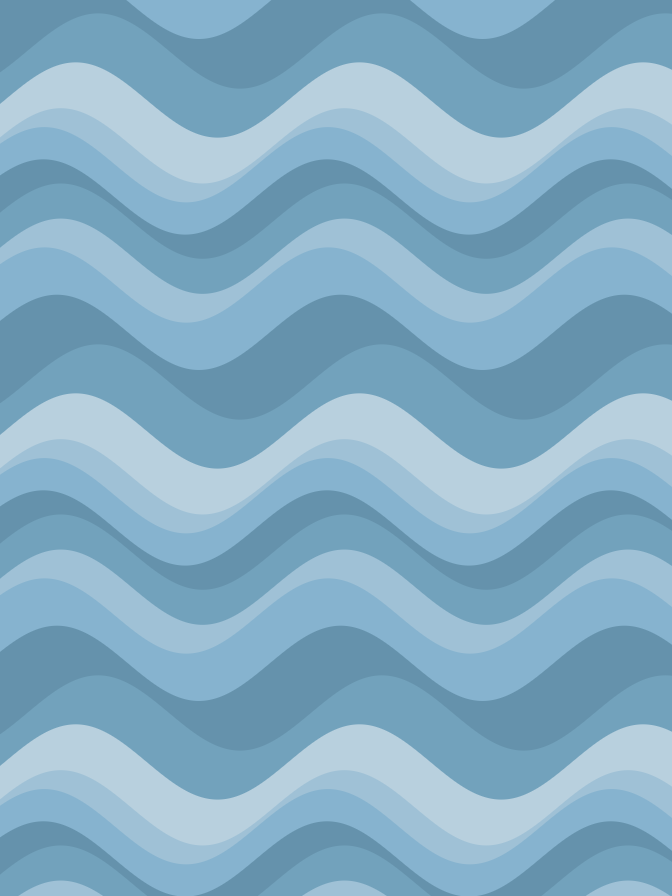
Reproduce this pattern procedurally as a Shadertoy shader.

```glsl
#define WAVELENGTH 0.3166
#define PERIOD     0.3694
#define AMPLITUDE  0.0420
#define FIRST_EDGE 0.1116
#define PALE  vec3(0.722, 0.816, 0.871)
#define LIGHT vec3(0.624, 0.757, 0.839)
#define SKY   vec3(0.525, 0.702, 0.812)
#define MID   vec3(0.447, 0.635, 0.737)
#define DEEP  vec3(0.396, 0.573, 0.673)

const float TAU = 6.2831853;
const int BANDS = 9;

// Bands from top to bottom: upper edge (in periods), crest (in wavelengths), colour
const float edgeLevel[BANDS] = float[](0.0, 0.1385, 0.1956, 0.293, 0.366, 0.472, 0.559, 0.702, 0.852);
const float crestShift[BANDS] = float[](0.267, 0.214, 0.156, 0.153, 0.214, 0.214, 0.157, 0.201, 0.346);
const vec3 bandColor[BANDS] = vec3[](PALE, LIGHT, SKY, DEEP, MID, LIGHT, SKY, DEEP, MID);

void mainImage(out vec4 fragColor, in vec2 fragCoord)
{
    float pixel = 1.0 / iResolution.y;
    vec2 p = fragCoord * pixel;
    float depth = iResolution.y * pixel - p.y - FIRST_EDGE;

    // The visible band is the one whose upper edge lies nearest above
    float nearest = PERIOD;
    float softness = pixel;
    int band = 0;
    for (int i = 0; i < BANDS; i++) {
        float angle = TAU * (p.x / WAVELENGTH - crestShift[i]);
        float slope = AMPLITUDE * TAU / WAVELENGTH * sin(angle);
        float width = pixel * sqrt(1.0 + slope * slope);
        float edge = edgeLevel[i] * PERIOD - AMPLITUDE * cos(angle);
        float below = mod(depth - edge + 0.5 * width, PERIOD);
        if (below < nearest) {
            nearest = below;
            softness = width;
            band = i;
        }
    }

    // Blend with the band above across the smoothed edge
    vec3 above = bandColor[(band + BANDS - 1) % BANDS];
    vec3 color = mix(above, bandColor[band], clamp(nearest / softness, 0.0, 1.0));
    fragColor = vec4(color, 1.0);
}
```
